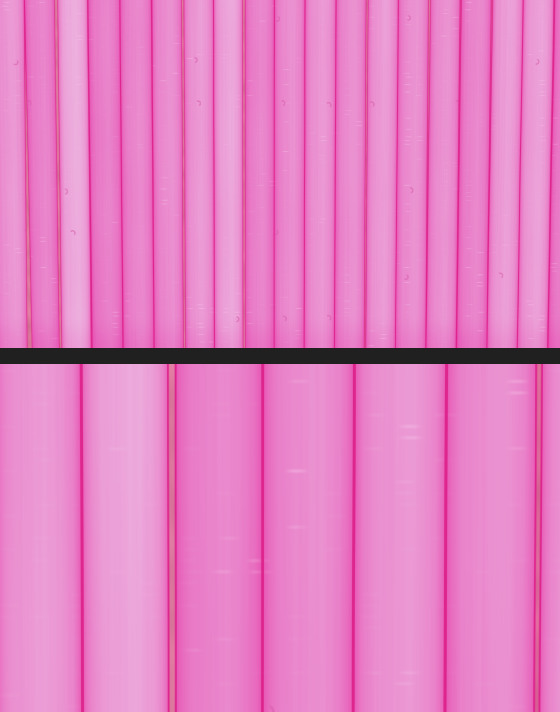
Top: the whole. Bottom: its middle third, enlarged.
Give the GLSL for this texture, as a Shadertoy shader.

```glsl
// A row of upright, slightly leaning pink plastic straws with thin seams and scuffs.

const int SEAMS = 18;
const vec3 PALE = vec3(0.925, 0.655, 0.855);
const vec3 DEEP = vec3(0.910, 0.450, 0.765);
const vec3 EDGE = vec3(0.905, 0.270, 0.670);
const vec3 SEAM = vec3(0.860, 0.100, 0.520);
const vec3 TAN  = vec3(0.860, 0.500, 0.620);

// Paleness of each straw, left to right
const float PALENESS[19] = float[19](
    0.60, 0.22, 1.00, 0.18, 0.30, 0.42, 0.62, 0.85, 0.25, 0.42,
    0.58, 0.45, 0.65, 0.48, 0.48, 0.28, 0.72, 0.75, 0.22);

// Seam widths at the bottom and at the top, in thousandths of the canvas width
const float WIDTH_LOW[18] = float[18](
    10.0, 5.5, 3.2, 2.2, 2.0, 5.0, 1.7, 5.0, 1.5,
    1.7, 1.8, 4.0, 1.5, 2.0, 2.4, 1.8, 1.8, 2.4);
const float WIDTH_TOP[18] = float[18](
    2.2, 7.0, 2.4, 1.9, 2.6, 5.5, 1.8, 6.0, 1.8,
    1.8, 1.8, 4.8, 1.8, 5.0, 3.6, 4.0, 1.8, 3.2);

vec2 hash2(vec2 p) {
    vec3 q = fract(p.xyx * vec3(0.1031, 0.1030, 0.0973));
    q += dot(q, q.yzx + 33.33);
    return fract((q.xx + q.yz) * q.zy);
}

float cornerGradient(vec2 cell, vec2 offset) {
    return dot(hash2(cell) * 2.0 - 1.0, offset);
}

float gradientNoise(vec2 p) {
    vec2 i = floor(p), f = fract(p);
    vec2 s = f * f * f * (f * (f * 6.0 - 15.0) + 10.0);
    vec2 e = vec2(1.0, 0.0);
    float low = mix(cornerGradient(i, f), cornerGradient(i + e, f - e), s.x);
    float high = mix(cornerGradient(i + e.yx, f - e.yx),
                     cornerGradient(i + 1.0, f - 1.0), s.x);
    return mix(low, high, s.y);
}

// Horizontal place of seam k at height h (0 bottom, 1 top)
float seamX(float k, float h) {
    float lean = mix(0.0525 + 0.05445 * k, 0.0430 + 0.0557 * k, h);
    float bow = (k - 4.5) / 3.0;
    return lean + 0.005 * exp(-bow * bow) + 0.0006 * gradientNoise(vec2(h * 3.0, k * 7.3));
}

// Short pale rubs, gathered in loose patches
float rubs(vec2 p) {
    vec2 q = p * vec2(46.0, 150.0), cell = floor(q);
    vec2 r = hash2(cell + 17.0);
    vec2 d = fract(q) - 0.5 - (r.yx - 0.5) * 0.2;
    float patches = smoothstep(0.0, 0.4, gradientNoise(p * vec2(17.0, 9.0)));
    float dash = smoothstep(0.40, 0.05, abs(d.x)) * smoothstep(0.28, 0.0, abs(d.y));
    return dash * step(0.80, r.x) * (0.15 + patches);
}

// Rare tiny curved hairs
float hairs(vec2 p, float px) {
    float scale = 13.0;
    vec2 q = p * scale, r = hash2(floor(q) + 5.0);
    vec2 d = fract(q) - 0.3 - 0.4 * r.yx;
    float ring = abs(length(d) - 0.055) - 0.006;
    float arc = smoothstep(-0.02, 0.02, dot(d, normalize(r - 0.5)));
    return smoothstep(px * scale, 0.0, ring) * arc * step(0.83, r.x);
}

// Straw body: pale core, deeper flanks, fine lengthwise streaks
vec3 strawColor(float u, float h, float id) {
    float flank = pow(abs(u * 2.0 - 1.05), 3.0);
    float sheen = exp(-pow((u - 0.60) / 0.16, 2.0));
    float streak = gradientNoise(vec2(u * 16.0 + id * 31.0, h * 1.5))
                 + 0.5 * gradientNoise(vec2(u * 43.0 + id * 19.0, h * 3.0));
    float pale = PALENESS[int(id)] + 0.14 * sheen - 0.40 * flank + 0.12 * streak;
    pale += 0.06 * (h - 0.5) + 0.10 * gradientNoise(vec2(id * 5.7, h * 4.0));
    pale -= 0.28 * smoothstep(0.10, 0.0, h);
    return mix(DEEP, PALE, pale);
}

void mainImage(out vec4 fragColor, in vec2 fragCoord) {
    float px = 1.0 / iResolution.x;
    vec2 p = fragCoord * px;
    float h = fragCoord.y / iResolution.y;

    // Find the straw and gather the closest seam
    float id = 0.0, left = seamX(-1.0, h), right = seamX(float(SEAMS), h);
    float glow = 0.0, core = 0.0, gap = 0.0;
    for (int k = 0; k < SEAMS; k++) {
        float x = seamX(float(k), h);
        if (p.x > x) { left = x; id = float(k + 1); }
        else right = min(right, x);
        float width = 0.001 * mix(WIDTH_LOW[k], WIDTH_TOP[k], h);
        float d = abs(p.x - x) - 0.5 * width;
        glow = max(glow, exp(-max(d, 0.0) / 0.0034));
        core = max(core, smoothstep(0.7 * px, -0.7 * px, d));
        float inner = smoothstep(px, -px, d + 0.0011);
        gap = max(gap, inner * smoothstep(0.0028, 0.0050, width));
    }

    // Straw with its wear
    vec3 color = strawColor((p.x - left) / (right - left), h, id);
    color = mix(color, vec3(0.97, 0.80, 0.92), 0.30 * rubs(p));
    color = mix(color, vec3(0.84, 0.36, 0.66), 0.50 * hairs(p, px));

    // Seams: coloured glow, dark line, and the backing seen through wide gaps
    color = mix(color, EDGE, 0.60 * glow);
    color = mix(color, SEAM, 0.82 * core);
    vec3 backing = TAN + 0.08 * gradientNoise(p * vec2(90.0, 40.0));
    color = mix(color, backing, 0.90 * gap);
    fragColor = vec4(color, 1.0);
}
```
